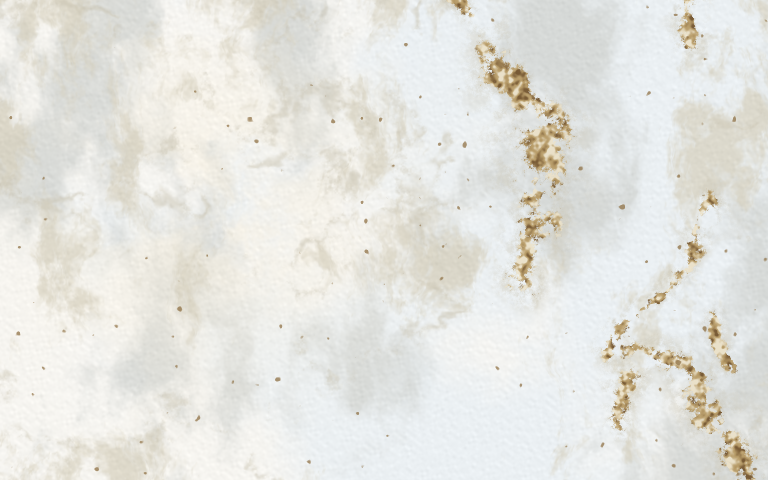
Reproduce this texture procedurally as a WebGL 1 fragment shader.

```glsl
precision highp float;
// Weathered white marble: soft noise clouds in cool and warm whites with
// mottled stains and a fine embossed grain, crossed by broken veins of gold.
// Veins are warped segments that rough noise crumbles into loose flakes.

uniform vec2 u_resolution;

const vec3 WARM_WHITE = vec3(0.966, 0.961, 0.945);
const vec3 COOL_WHITE = vec3(0.920, 0.940, 0.952);
const vec3 GREY       = vec3(0.820, 0.830, 0.818);
const vec3 BEIGE      = vec3(0.835, 0.810, 0.735);
const vec3 CREAM      = vec3(0.970, 0.938, 0.870);
const vec3 GOLD_DARK  = vec3(0.420, 0.290, 0.130);
const vec3 GOLD       = vec3(0.710, 0.590, 0.370);
const vec3 GOLD_PALE  = vec3(0.930, 0.890, 0.790);

const float GRAIN_SCALE  = 140.0;  // embossed surface bumps per unit height
const float GRAIN_DEPTH  = 0.030;
const float FLAKE_SCALE  = 85.0;   // gold flakes per unit height
const float CLOUD_WARP   = 0.09;
const float VEIN_WARP    = 0.11;
const float FLECK_CELLS  = 18.0;   // grid for the scattered flecks
const float FLECK_CHANCE = 0.45;
const mat2  TURN = mat2(0.8, 0.6, -0.6, 0.8);

float hash(vec2 p) {
  vec3 q = fract(vec3(p.xyx) * 0.1031);
  q += dot(q, q.yzx + 33.33);
  return fract((q.x + q.y) * q.z);
}

float noise(vec2 p) {
  vec2 i = floor(p), f = fract(p);
  f = f * f * (3.0 - 2.0 * f);
  vec2 e = vec2(0.0, 1.0);
  return mix(mix(hash(i), hash(i + e.yx), f.x),
             mix(hash(i + e.xy), hash(i + e.yy), f.x), f.y);
}

// Layered noise around 0.5; a higher gain gives rougher edges.
float fbm(vec2 p, float gain) {
  float sum = 0.0, amp = 1.0, total = 0.0;
  for (int i = 0; i < 6; i++) {
    sum += amp * noise(p);
    total += amp;
    p = 2.0 * TURN * p + 17.3;
    amp *= gain;
  }
  return sum / total;
}

// Distance to segment a-b, in units of the vein's reach.
float vein(vec2 p, vec2 a, vec2 b, float reach) {
  vec2 pa = p - a, ba = b - a;
  float t = clamp(dot(pa, ba) / dot(ba, ba), 0.0, 1.0);
  return length(pa - ba * t) / reach;
}

// Nearest of all veins: the main trunk, top spurs, a diagonal and an arch.
float veins(vec2 p) {
  float d = vein(p, vec2(1.04, 0.88), vec2(1.12, 0.75), 0.040);
  d = min(d, vein(p, vec2(1.12, 0.75), vec2(1.12, 0.53), 0.045));
  d = min(d, vein(p, vec2(1.12, 0.53), vec2(1.09, 0.42), 0.028));
  d = min(d, vein(p, vec2(0.91, 1.00), vec2(1.00, 0.95), 0.014));
  d = min(d, vein(p, vec2(1.43, 1.02), vec2(1.42, 0.91), 0.024));
  d = min(d, vein(p, vec2(1.51, 0.56), vec2(1.27, 0.28), 0.016));
  d = min(d, vein(p, vec2(1.30, 0.31), vec2(1.44, 0.23), 0.022));
  d = min(d, vein(p, vec2(1.44, 0.23), vec2(1.55, 0.02), 0.036));
  d = min(d, vein(p, vec2(1.48, 0.34), vec2(1.54, 0.24), 0.015));
  return min(d, vein(p, vec2(1.32, 0.23), vec2(1.29, 0.12), 0.026));
}

// Tiny brown specks, one at most per jittered cell, gathered in patches.
float flecks(vec2 p, float pixel) {
  vec2 cell = floor(p * FLECK_CELLS);
  vec2 jitter = 0.2 + 0.6 * vec2(hash(cell + 3.1), hash(cell + 8.7));
  float radius = mix(0.0003, 0.0042, pow(hash(cell + 5.3), 6.0));
  float d = length(p - (cell + jitter) / FLECK_CELLS) + 0.010 * (noise(p * 130.0) - 0.5);
  float present = step(hash(cell), FLECK_CHANCE * smoothstep(0.35, 0.65, noise(cell * 0.3)));
  return present * (1.0 - smoothstep(radius - pixel, radius + pixel, d));
}

void main() {
  float pixel = 1.0 / u_resolution.y;
  vec2 p = gl_FragCoord.xy * pixel;
  vec2 warp = vec2(fbm(p * 7.0 + 4.0, 0.5), fbm(p * 7.0 + 41.0, 0.5)) - 0.5;
  vec2 q = p + CLOUD_WARP * warp;

  // Cool and warm whites under grey, mostly upright clouds
  float right = smoothstep(0.85, 1.25, p.x);
  float topLeft = smoothstep(0.45, 1.0, p.y) * (1.0 - smoothstep(0.2, 0.85, p.x));
  float cool = smoothstep(0.35, 0.65, fbm(q * 2.2 + 9.0, 0.55) + 0.28 * (p.x - 0.75));
  vec3 color = mix(WARM_WHITE, COOL_WHITE, cool);
  float cloud = fbm(q * vec2(5.0, 3.2) + 21.0, 0.62) + 0.08 * right + 0.08 * topLeft;
  color = mix(color, GREY, 0.80 * smoothstep(0.50, 0.74, cloud));

  // Cream glow, mottled beige stains and soft cracks
  float glow = exp(-9.0 * dot(p - vec2(0.44, 0.56), p - vec2(0.44, 0.56)));
  color = mix(color, CREAM, 0.55 * glow * smoothstep(0.35, 0.6, fbm(q * 5.0, 0.6)));
  float stain = smoothstep(0.54, 0.74, fbm(q * vec2(7.5, 4.5) + 63.0, 0.70) + 0.03 * topLeft);
  color = mix(color, BEIGE, 0.70 * stain);
  float ridge = abs(fbm(q * 2.6 + 33.0, 0.55) - 0.5);
  float crack = (1.0 - smoothstep(0.0, 0.03, ridge)) * smoothstep(0.50, 0.66, fbm(p * 9.0 + 77.0, 0.7));
  color = mix(color, BEIGE * 0.95, 0.50 * crack);

  // Embossed grain, turned off the pixel axes
  vec2 g = TURN * p * GRAIN_SCALE;
  color += GRAIN_DEPTH * (noise(g) - noise(g + vec2(0.1, -0.7)));
  color += 0.4 * GRAIN_DEPTH * (noise(g * 1.7 + 31.0) - 0.5);

  // Gold veins with a stained halo, crumbling into flakes
  float reach = veins(p + VEIN_WARP * warp);
  float rough = fbm(p * 24.0 + 12.0, 0.72) - 0.5;
  float halo = (1.0 - smoothstep(0.3, 3.0, reach)) * smoothstep(-0.10, 0.16, rough);
  color = mix(color, BEIGE * 0.95, 0.60 * halo);
  float body = 1.0 - 0.75 * reach;
  float leaf = smoothstep(0.46, 0.80, body + 3.0 * rough) * smoothstep(-0.3, 0.2, body);
  vec2 f = TURN * p * FLAKE_SCALE;
  float flake = 0.6 * noise(f + 7.0) + 0.4 * noise(f * 1.8);
  vec3 gold = mix(GOLD_DARK, GOLD, smoothstep(0.16, 0.46, flake));
  gold = mix(gold, GOLD_PALE, smoothstep(0.44, 0.72, flake));
  color = mix(color, gold, 0.88 * leaf);
  color = mix(color, mix(GOLD_DARK, GOLD, 0.4), 0.70 * flecks(p, pixel));

  gl_FragColor = vec4(clamp(color, 0.0, 1.0), 1.0);
}
```
